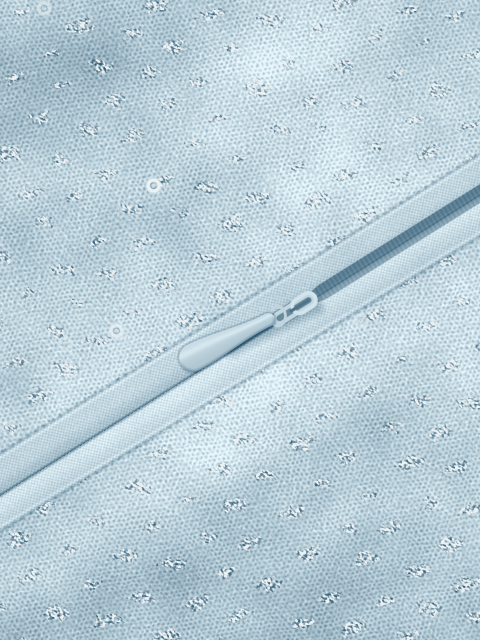
Reproduce this texture procedurally as a Shadertoy shader.

```glsl
// Pale blue sequined mesh fabric with silver scallop embroidery and a diagonal zip
vec2 hash2(vec2 p) {
    vec3 q = fract(p.xyx * vec3(.1031, .1030, .0973));
    q += dot(q, q.yzx + 33.33);
    return fract((q.xx + q.yz) * q.zy);
}

float corner(vec2 i, vec2 f, vec2 o) {
    return dot(hash2(i + o) * 2. - 1., f - o);
}

// Gradient noise
float noise(vec2 p) {
    vec2 i = floor(p), f = fract(p), w = f * f * (3. - 2. * f);
    return mix(mix(corner(i, f, vec2(0)), corner(i, f, vec2(1, 0)), w.x),
               mix(corner(i, f, vec2(0, 1)), corner(i, f, vec2(1)), w.x), w.y);
}

vec2 warp(vec2 p) {
    return vec2(noise(p), noise(p + 30.));
}

float fill(float d) {
    float px = .8 / iResolution.y;
    return smoothstep(px, -px, d);
}

float line(float d, float width) {
    return fill(abs(d) - width);
}

float glow(float d, float width) {
    return smoothstep(width, 0., abs(d));
}

// Distance to a segment whose middle bulges sideways
float arc(vec2 p, vec2 a, vec2 b, float bulge) {
    vec2 ab = b - a;
    float h = clamp(dot(p - a, ab) / dot(ab, ab), 0., 1.);
    return length(p - a - ab * h - vec2(bulge * 4. * h * (1. - h), 0));
}

// Staggered lattice point with a little hand-sewn jitter
vec2 stitchNode(vec2 id) {
    float stagger = .5 * mod(id.y, 2.);
    return (id + vec2(stagger + .5, .5) + .25 * (hash2(id + 40.) - .5)) * vec2(.083, .054);
}

// Distances to the nearest tuft and linking thread
vec2 embroidery(vec2 p) {
    vec2 base = floor(p / vec2(.083, .054)), best = vec2(1);
    for (int j = -1; j <= 2; j++)
    for (int i = -1; i <= 1; i++) {
        vec2 id = base + vec2(i, j), node = stitchNode(id), d = p - node;
        vec2 below = id + vec2(mod(id.y, 2.) - 1., -1);
        float tuft = length(vec2(d.x - d.y * .7, d.y * 1.5)) - .011 - .008 * hash2(id + 9.).x;
        float thread = min(arc(p, node, stitchNode(below), -.012),
                           arc(p, node, stitchNode(below + vec2(1, 0)), .012));
        best = min(best, vec2(tuft, thread));
    }
    return best;
}

// Hexagonal net from three waves
float net(vec2 p) {
    return (cos(p.x) + cos(.5 * p.x + .866 * p.y) + cos(.5 * p.x - .866 * p.y)) / 3.;
}

void mainImage(out vec4 fragColor, in vec2 fragCoord) {
    vec2 p = fragCoord / iResolution.y;
    vec2 zip = mat2(.848, -.530, .530, .848) * (p - vec2(.3906, .4694));
    float along = zip.x, across = zip.y;

    // Mesh ground with soft folds and broad light
    float folds = noise(zip * vec2(3, 7) + 7.) + .6 * noise(p * 16.);
    float light = .13 * exp(-14. * pow(distance(p, vec2(.5, .74)), 2.))
                - .13 * exp(-16. * pow(distance(p, vec2(.1, .9)), 2.))
                + .10 * glow(across + .11, .12) - .13 * smoothstep(.3, 0., p.y);
    vec2 bend = .006 * warp(p * 9.);
    float grain = noise(p * 190.) + .6 * noise(p * 330.);
    vec2 grid = mat2(.94, .34, -.34, .94) * p + bend + .003 * warp(p * 70.);
    float strength = .21 + .14 * noise(p * 25.);
    float tone = .765 + .23 * folds + light - strength * net(grid * 952.) + .26 * grain;

    // Embroidered tufts and threads
    vec2 cloth = mat2(.985, .17, -.17, .985) * p + 2. * bend;
    vec2 sewn = embroidery(cloth + .012 * warp(p * 45.) + .006 * warp(p * 110.) + 1.);
    float fleck = noise(mat2(.8, .6, -.6, .8) * p * vec2(170, 280)) + .35 * noise(p * 360.);
    float tuft = smoothstep(.006, -.006, sewn.x + .015 * noise(p * 120.));
    float thread = smoothstep(.004, .0008, sewn.y) * smoothstep(-.25, .2, fleck + .4 * folds);
    float silver = max(tuft * smoothstep(-.08, .2, fleck), .65 * thread);
    tone -= tuft * (.09 + .5 * smoothstep(0., -.35, fleck));

    // Loose sequins: place and strength
    vec3 sequins[6] = vec3[](vec3(.24, .71, 1), vec3(.182, .483, .7), vec3(.069, .987, .5),
        vec3(.102, .463, .35), vec3(.564, .499, .35), vec3(.592, .941, .3));
    for (int i = 0; i < 6; i++) {
        vec3 s = sequins[i];
        float r = distance(p, s.xy);
        tone = mix(tone, .88, fill(r - .0125) * .8 * s.z);
        tone -= .4 * s.z * line(r - .0045, .001);
        silver = max(silver, s.z * line(r - .0085, .0025));
    }

    // Folded bands either side of the zip
    float top = across - .056, bottom = -across - .051 - .008 * along;
    float band = fill(max(top, bottom)), edge = min(abs(top), abs(bottom));
    float weave = cos(along * 1000.) * cos(across * 1000.);
    float rolled = across > 0. ? .79 - .2 * smoothstep(.03, 0., across)
                               : .93 - .15 * smoothstep(-.01, -.045, across);
    tone = mix(tone, rolled + .11 * weave + .1 * grain + .08 * folds, band);
    tone -= .36 * glow(edge, .005) * (.7 + .3 * cos(along * 420.));
    tone += .12 * glow(edge - .006, .004) * band;

    // Closed seam, then the open gap with its inner tape
    tone -= .5 * glow(across, .005) * smoothstep(.12, .08, along);
    float gap = fill(abs(across - .003) - .0125 * smoothstep(.08, .14, along));
    float tape = .12 + .3 * smoothstep(.008, -.008, across) + .06 * cos(along * 900.);
    tape -= .2 * line(across - .001, .0012);
    tone = mix(tone, tape, gap * step(.08, along));

    // Cast shadow and slider rails
    vec2 tip = vec2(.302, .4414), neck = vec2(.419, .5), end = vec2(.482, .531);
    float shadow = arc(p + vec2(-.012, .011), vec2(.35, .466), end, 0.);
    tone -= .42 * smoothstep(.021, -.001, shadow);
    float slider = arc(p, vec2(.437, .503), end, 0.);
    tone = mix(tone, .22, fill(slider - .0125));
    tone = mix(tone, .82, line(slider - .008, .0032));
    tone = mix(tone, .92, line(arc(p, vec2(.468, .522), end, 0.) - .0115, .003));
    tone = mix(tone, .05, fill(arc(p, vec2(.455, .514), end, 0.) - .0025));
    float ring = length((p - vec2(.434, .506)) * vec2(1, .8)) - .012;
    tone = mix(tone, .8, line(ring, .0022));

    // Teardrop pull
    vec2 axis = neck - tip, q = p - tip;
    float h = clamp(dot(q, axis) / dot(axis, axis), 0., 1.);
    float radius = mix(.022, .0108, smoothstep(0., .95, h));
    float pull = length(q - axis * h) - radius;
    float side = dot(q, normalize(vec2(-axis.y, axis.x))) / radius;
    tone -= .3 * smoothstep(.005, 0., pull);
    float gloss = .76 + .1 * side + .14 * exp(-14. * pow(abs(side - .45), 2.));
    gloss -= .3 * smoothstep(-.006, 0., pull) * smoothstep(.3, -.6, side);
    tone = mix(tone, gloss, fill(pull));
    silver *= 1. - max(band, max(fill(pull), fill(slider - .0145)));

    vec3 color = mix(vec3(.28, .43, .52), vec3(.87, .935, .96), clamp(tone, -.15, 1.06));
    color = mix(color, vec3(.93, .945, .95), clamp(silver, 0., 1.));
    fragColor = vec4(color, 1);
}
```
